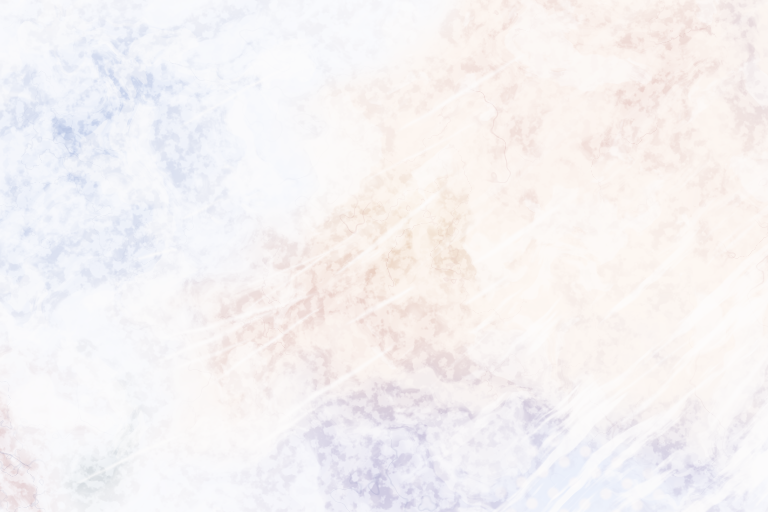
Give the GLSL for this texture, as a Shadertoy shader.

```glsl
float hash(vec2 p) {
    vec3 h = fract(vec3(p.xyx) * 0.1031);
    h += dot(h, h.yzx + 33.33);
    return fract((h.x + h.y) * h.z);
}

float noise(vec2 p) {
    vec2 i = floor(p), f = fract(p);
    f = f * f * (3.0 - 2.0 * f);
    float low = mix(hash(i), hash(i + vec2(1, 0)), f.x);
    float high = mix(hash(i + vec2(0, 1)), hash(i + vec2(1, 1)), f.x);
    return mix(low, high, f.y);
}

float fbm(vec2 p, int octaves) {
    float sum = 0.0, weight = 0.5, total = 0.0;
    for (int i = 0; i < octaves; i++) {
        sum += weight * noise(p);
        total += weight;
        weight *= 0.55;
        p = mat2(0.8, 0.6, -0.6, 0.8) * p * 2.03 + 17.3;
    }
    return sum / total;
}

vec2 rotate(vec2 p, float angle) {
    float c = cos(angle), s = sin(angle);
    return vec2(c * p.x + s * p.y, c * p.y - s * p.x);
}

// Soft elliptical wash of pigment
float wash(vec2 p, vec2 center, vec2 radius) {
    vec2 d = (p - center) / radius;
    return exp(-dot(d, d));
}

// Tapered brush mark lying along the given angle
float stroke(vec2 p, vec2 center, float angle, float halfLength, float width, float blur) {
    vec2 d = rotate(p - center, angle);
    float taper = max(1.0 - abs(d.x) / halfLength, 0.0);
    float edge = abs(d.y) - width * sqrt(taper);
    return smoothstep(blur, -blur, edge) * smoothstep(0.0, 0.25, taper);
}

// Thin broken vein where the noise crosses its middle value
float crack(vec2 p, float scale, float width) {
    float ridge = abs(fbm(p * scale, 5) - 0.5);
    float broken = smoothstep(0.5, 0.68, noise(p * 6.0 + 41.0));
    return smoothstep(width, 0.0, ridge) * broken;
}

float dots(vec2 p, float spacing, float radius, float blur) {
    vec2 cell = fract(rotate(p, 0.45) / spacing) - 0.5;
    return smoothstep(radius + blur, radius - blur, length(cell) * spacing);
}

void mainImage(out vec4 fragColor, in vec2 fragCoord) {
    vec2 p = fragCoord / iResolution.y;
    float blur = 1.0 / iResolution.y;
    vec2 warp = vec2(fbm(p * 5.0, 4), fbm(p * 5.0 + 31.0, 4)) - 0.5;
    vec2 q = p + 0.3 * warp;

    // Paper: cool white at the left, cream at the right
    const vec3 coolPaper = vec3(0.978, 0.981, 0.992);
    const vec3 creamPaper = vec3(0.994, 0.971, 0.952);
    float warm = smoothstep(-0.12, 0.16, q.x - 0.8 + 0.58 * (1.0 - q.y));
    warm *= smoothstep(0.06, 0.36, q.y);
    vec3 color = mix(coolPaper, creamPaper, warm);

    // Regional pigments
    float blue = wash(q, vec2(0.27, 0.80), vec2(0.25, 0.18))
               + 0.8 * wash(q, vec2(0.08, 0.67), vec2(0.14, 0.13))
               + 0.6 * wash(q, vec2(0.22, 0.47), vec2(0.22, 0.13));
    float rose = wash(q, vec2(1.16, 0.83), vec2(0.28, 0.20))
               + wash(q, vec2(0.72, 0.43), vec2(0.25, 0.17))
               + 1.2 * wash(q, vec2(0.0, 0.12), vec2(0.09, 0.18))
               + 0.5 * wash(q, vec2(1.50, 0.50), vec2(0.12, 0.15));
    float lavender = wash(q, vec2(0.80, 0.10), vec2(0.24, 0.16))
               + wash(q, vec2(1.37, 0.15), vec2(0.17, 0.13))
               + 0.7 * wash(q, vec2(1.02, 0.23), vec2(0.20, 0.11))
               + 0.4 * wash(q, vec2(1.48, 0.88), vec2(0.10, 0.18));
    float ochre = wash(q, vec2(0.82, 0.55), vec2(0.16, 0.10));
    float slate = wash(q, vec2(0.23, 0.15), vec2(0.05, 0.09));
    vec3 absorbed = blue * vec3(0.105, 0.080, 0.030)
                  + rose * vec3(0.045, 0.092, 0.092)
                  + lavender * vec3(0.105, 0.115, 0.060)
                  + ochre * vec3(0.010, 0.018, 0.055)
                  + slate * vec3(0.080, 0.065, 0.060);

    // Mottled grain
    float speckle = smoothstep(0.38, 0.68, fbm(p * 75.0, 3));
    float mottle = smoothstep(0.36, 0.64, fbm(p * 15.0 + warp * 5.0, 5));
    color -= absorbed * (0.18 + 0.55 * speckle * (0.4 + mottle) + 0.45 * mottle);
    color -= 0.018 * speckle * mottle * vec3(0.7, 1.0, 1.0);

    // Reddish veins over the stained areas
    float veins = crack(p, 4.0, 0.008) + 0.7 * crack(p + 7.0, 9.0, 0.012);
    float stained = clamp(rose + 0.6 * lavender + 0.5 * blue, 0.0, 1.0);
    color -= veins * stained * mix(vec3(0.09, 0.08, 0.05), vec3(0.06, 0.11, 0.10), warm);

    // Pale blue patch with polka dots
    float patchMask = wash(p + 0.08 * warp, vec2(1.13, 0.05), vec2(0.18, 0.11));
    color = mix(color, vec3(0.900, 0.925, 0.980), 0.75 * patchMask);
    float dotMask = smoothstep(0.15, 0.6, patchMask)
                  + 0.4 * wash(p, vec2(0.78, 0.04), vec2(0.16, 0.07));
    color = mix(color, vec3(0.985, 0.970, 0.970),
                0.7 * dotMask * dots(p, 0.046, 0.011, 2.0 * blur));

    // Bare flakes and diagonal scraping
    const vec3 bareWhite = vec3(0.992, 0.988, 0.987);
    float flakes = smoothstep(0.56, 0.64, fbm(p * 11.0 + warp * 3.0 + 63.0, 5));
    color = mix(color, bareWhite, 0.5 * flakes);
    vec2 along = rotate(p + 0.04 * warp, 0.72);
    float scrape = smoothstep(0.56, 0.72, fbm(along * vec2(5.0, 38.0), 4));
    float scrapeArea = smoothstep(0.65, 1.1, p.x) * smoothstep(0.75, 0.35, p.y);
    color = mix(color, bareWhite, scrape * (0.2 + 0.6 * scrapeArea));

    // Scattered white brush marks
    float marks = 0.0;
    for (int i = 0; i < 22; i++) {
        float k = float(i);
        float across = hash(vec2(k, 1.7));
        vec2 center = vec2(0.25 + 1.2 * across, hash(vec2(k, 5.1)));
        center.y = mix(center.y, 0.25 * center.y + 0.12, smoothstep(0.5, 0.9, across));
        float angle = mix(0.35, 0.8, across) + 0.3 * (hash(vec2(k, 9.3)) - 0.5);
        float size = hash(vec2(k, 12.9));
        float mark = stroke(p + 0.02 * warp, center, angle, 0.05 + 0.13 * size,
                            0.002 + 0.005 * hash(vec2(k, 3.3)), 2.0 * blur);
        marks = max(marks, mark);
    }
    color = mix(color, bareWhite, marks * (0.5 + 0.4 * noise(p * 30.0)));

    fragColor = vec4(clamp(color, 0.0, 1.0), 1.0);
}
```
